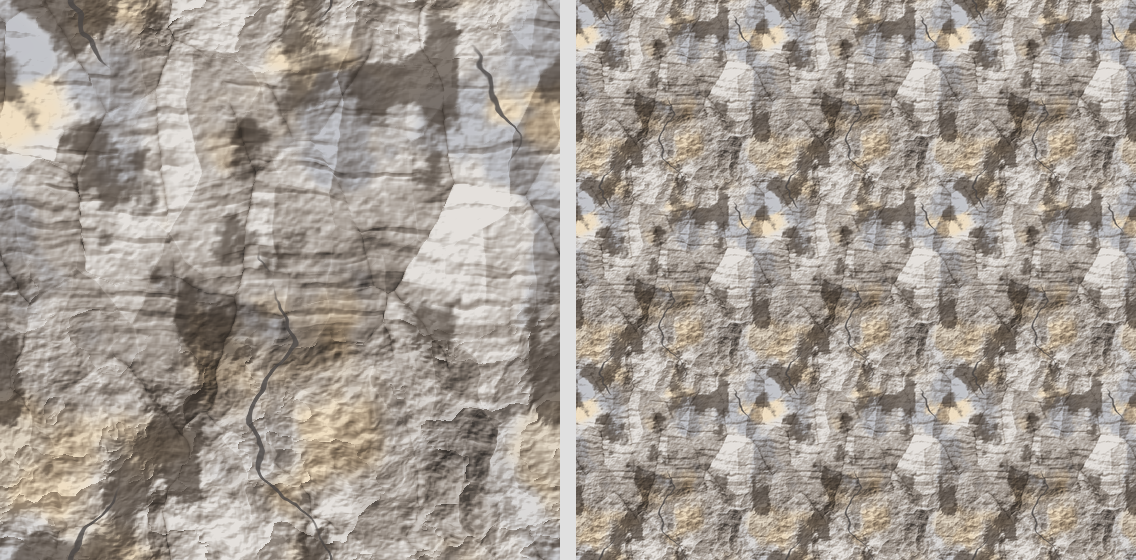
Left: one tile. Right: repeated 3 by 3.
Give the GLSL for this texture, as a WebGL 2 fragment shader.

```glsl
#version 300 es
precision highp float;
precision highp int;
// Weathered cliff face: faceted pale blocks, fine bedding lines, cracks and crumbling brown rubble.
uniform vec2 u_resolution;
out vec4 fragColor;

const float TAU = 6.2831853;
const vec2 BLOCK_CELLS = vec2(6.0, 4.0);
const vec2 BLOCK_CURVE = vec2(2.6, 1.2);
const vec2 CHIP_CELLS = vec2(12.0, 7.0);
const vec2 CHIP_CURVE = vec2(4.6, 1.6);
const vec2 CRUMBLE_CELLS = vec2(10.0, 13.0);
const vec2 GRAIN_CELLS = vec2(60.0, 70.0);
const vec2 BEDDING_CELLS = vec2(7.0, 76.0);
const vec2 LIGHT_DIR = vec2(-0.65, 0.76);
const float BASE_TONE = 0.675;
const float RELIEF_CONTRAST = 0.17;
const float CRUMBLE_HEIGHT = 0.048;
const float GRAIN_HEIGHT = 0.010;
const float BEDDING_HEIGHT = 0.006;
const int CRACK_COUNT = 3;
const vec3 DARK_TINT = vec3(1.09, 1.0, 0.92);
const vec3 PALE_TINT = vec3(1.012, 1.0, 0.985);
const vec3 SLATE_TINT = vec3(0.85, 0.87, 0.91);
const vec3 OCHRE_TINT = vec3(1.05, 0.99, 0.88);
const vec3 SOIL_COLOR = vec3(0.28, 0.245, 0.215);
const vec3 CRACK_COLOR = vec3(0.29, 0.275, 0.27);

// Integer hash giving two values from 0 to 1
vec2 hash2(vec2 cell, uint seed) {
  uvec2 c = uvec2(cell);
  uint n = (c.x + (c.y << 9u) + (seed << 18u)) * 747796405u + 2891336453u;
  n = ((n >> ((n >> 28u) + 4u)) ^ n) * 277803737u;
  n ^= n >> 22u;
  return vec2(n & 65535u, n >> 16u) / 65535.0;
}

vec2 wrapCell(vec2 cell, vec2 period) {
  return floor(mod(cell + 0.5, period));
}

// Wrapping value noise: xy two channels, zw gradient of the first
vec4 noise(vec2 p, vec2 period, uint seed) {
  vec2 i = floor(p), f = p - i;
  vec2 u = f * f * f * (f * (f * 6.0 - 15.0) + 10.0);
  vec2 du = 30.0 * f * f * (f - 1.0) * (f - 1.0);
  vec2 lo = wrapCell(i, period), hi = wrapCell(i + 1.0, period);
  vec2 a = hash2(lo, seed), b = hash2(vec2(hi.x, lo.y), seed);
  vec2 c = hash2(vec2(lo.x, hi.y), seed), d = hash2(hi, seed);
  vec2 value = mix(mix(a, b, u.x), mix(c, d, u.x), u.y);
  vec2 gradient = du * vec2(mix(b.x - a.x, d.x - c.x, u.y), mix(c.x - a.x, d.x - b.x, u.x));
  return vec4(value, gradient * period);
}

vec4 fbm(vec2 uv, vec2 period, int octaves, uint seed) {
  vec4 sum = vec4(0);
  float total = 0.0, amp = 1.0;
  for (int i = 0; i < octaves; i++) {
    sum += amp * noise(uv * period, period, seed + uint(i));
    total += amp;
    amp *= 0.5;
    period *= 2.0;
  }
  return sum / total;
}

// Upper envelope of tilted patches: xy slope, z patch tint, w gap to the next patch
vec4 facets(vec2 uv, vec2 cells, vec2 curve, float lift, uint seed) {
  vec2 base = floor(uv * cells);
  vec4 best = vec4(0), second = vec4(0);
  float bestHeight = -9.0, secondHeight = -9.0;
  for (int k = 0; k < 9; k++) {
    vec2 cell = base + vec2(k % 3, k / 3) - 1.0;
    vec2 id = wrapCell(cell, cells);
    vec2 place = hash2(id, seed), tilt = 0.5 * (hash2(id, seed + 1u) - 0.5);
    float level = fract(7.0 * (place.x + tilt.y));
    vec2 d = uv - (cell + 0.1 + 0.8 * place) / cells;
    float h = lift * level + dot(tilt, d) - dot(curve * d, d);
    vec4 facet = vec4(tilt - 2.0 * curve * d, level - 0.5, 0.0);
    if (h > bestHeight) {
      second = best; secondHeight = bestHeight;
      best = facet; bestHeight = h;
    } else if (h > secondHeight) {
      second = facet; secondHeight = h;
    }
  }
  float gap = bestHeight - secondHeight;
  vec4 blended = mix(0.5 * (best + second), best, smoothstep(0.0, 0.0015, gap));
  return vec4(blended.xyz, gap);
}

// Steep wandering fissures that fade in and out
float cracks(vec2 uv, float jag) {
  float ink = 0.0;
  for (int i = 0; i < CRACK_COUNT; i++) {
    float lane = (float(i) + 0.5) / float(CRACK_COUNT);
    vec2 n = fbm(vec2(lane, uv.y), vec2(2 * CRACK_COUNT, 4), 4, 80u).xy;
    float d = abs(fract(uv.x - lane - 0.36 * (n.x - 0.5) + jag + 0.5) - 0.5);
    float width = 0.004 * smoothstep(0.45, 0.75, n.y);
    ink = max(ink, smoothstep(0.46, 0.56, n.y) * (1.0 - smoothstep(width, width + 0.003, d)));
  }
  return ink;
}

void main() {
  vec2 uv = gl_FragCoord.xy / u_resolution;
  vec2 broad = fbm(uv, vec2(4), 3, 10u).xy;
  vec2 warp = fbm(uv, vec2(6), 5, 20u).xy - 0.5;
  vec2 stain = fbm(uv, vec2(5), 4, 30u).xy;
  float patches = fbm(uv, vec2(9, 7), 4, 40u).x;
  float band = 0.5 + 0.5 * cos(TAU * (uv.y - 0.17));
  float rubble = smoothstep(0.54, 0.84, 0.55 * band + 0.9 * broad.y - 0.15);

  // Relief slope summed from blocks, chips, bedding, crumbling and grain
  vec2 p = uv + warp * (0.045 + 0.08 * rubble);
  vec4 block = facets(p, BLOCK_CELLS, BLOCK_CURVE, 0.02, 50u);
  vec4 chip = facets(p, CHIP_CELLS, CHIP_CURVE, 0.008, 55u);
  vec4 crumble = fbm(uv + 0.06 * warp, CRUMBLE_CELLS, 5, 60u);
  vec4 grain = fbm(uv, GRAIN_CELLS, 2, 70u);
  vec2 layer = uv + vec2(0.0, 0.05 * warp.y + 0.03 * block.z);
  vec4 bedding = fbm(layer, BEDDING_CELLS, 2, 90u);
  float bedded = 1.0 - 0.8 * rubble;
  vec2 slope = block.xy - 0.8 * chip.xy + GRAIN_HEIGHT * grain.zw;
  slope -= BEDDING_HEIGHT * bedded * bedding.zw;
  slope -= mix(0.09, 1.0, rubble) * CRUMBLE_HEIGHT * 2.0 * sign(crumble.x - 0.5) * crumble.zw;
  float light = clamp(-dot(slope, LIGHT_DIR), -1.5, 1.1);

  // Block tone, crevices and worn ridges
  float tone = BASE_TONE + RELIEF_CONTRAST * light + 0.17 * block.z + 0.17 * chip.z;
  tone += 0.25 * (broad.x - 0.5) + 0.035 * cos(TAU * (uv.y - 0.8)) - 0.03 * rubble;
  tone -= 0.24 * exp(-block.w / 0.003) * smoothstep(0.38, 0.58, patches);
  tone += 0.08 * exp(-chip.w / 0.0015) * smoothstep(0.62, 0.42, patches);

  // Bedding lines and fine speckle
  tone -= 0.19 * smoothstep(0.54, 0.78, bedding.x) * bedded;
  tone = clamp(tone + 0.10 * (grain.y - 0.5), 0.20, 0.88);

  // Mineral colours
  vec3 color = tone * mix(DARK_TINT, PALE_TINT, smoothstep(0.35, 0.95, tone));
  float slate = smoothstep(0.50, 0.63, stain.x) * (1.0 - 0.7 * rubble);
  float ochre = smoothstep(0.52, 0.74, stain.y) * (1.0 - slate);
  color *= mix(vec3(1), SLATE_TINT, slate) * mix(vec3(1), OCHRE_TINT, ochre);

  // Soil hollows and open cracks
  float soil = smoothstep(0.63, 0.76, patches + 0.05 * rubble - 0.04 * light);
  color = mix(color, SOIL_COLOR * (0.65 + 0.7 * tone), 0.72 * soil);
  color = mix(color, CRACK_COLOR, 0.8 * cracks(uv, 0.10 * warp.x));
  fragColor = vec4(color, 1.0);
}
```
